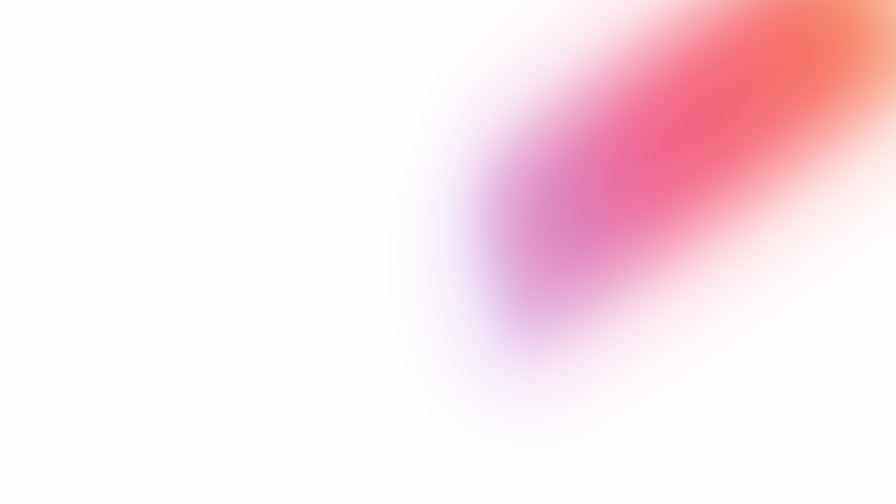
Give the GLSL for this background, as a WebGL 1 fragment shader.

```glsl
precision highp float;
// A soft diagonal beam of blurred light, lavender to coral, over a white backdrop.

uniform vec2 u_resolution;

const vec3 WHITE    = vec3(1.0, 0.997, 1.0);
const vec3 LAVENDER = vec3(0.80, 0.63, 0.89);
const vec3 ORCHID   = vec3(0.84, 0.52, 0.79);
const vec3 MAUVE    = vec3(0.86, 0.46, 0.71);
const vec3 ROSE     = vec3(0.935, 0.36, 0.55);
const vec3 RED      = vec3(0.955, 0.35, 0.44);
const vec3 CORAL    = vec3(0.96, 0.40, 0.35);
const vec3 ORANGE   = vec3(0.96, 0.51, 0.33);

// Blurred step: one half at zero, rising over the given softness.
float softStep(float x, float softness) {
    return 1.0 / (1.0 + exp(-1.7 * x / softness));
}

// Linear blend weight between two stops.
float ramp(float start, float end, float x) {
    return clamp((x - start) / (end - start), 0.0, 1.0);
}

// Hue of the beam at a position along its axis.
vec3 beamColor(float along) {
    vec3 color = mix(LAVENDER, ORCHID, ramp(-0.12, 0.0, along));
    color = mix(color, MAUVE, ramp(0.0, 0.12, along));
    color = mix(color, ROSE, ramp(0.12, 0.32, along));
    color = mix(color, RED, ramp(0.32, 0.475, along));
    color = mix(color, CORAL, ramp(0.475, 0.70, along));
    return mix(color, ORANGE, ramp(0.70, 0.90, along));
}

// Coverage of a blurred band; the near end is cut at a slant.
float beamAlpha(float along, float slanted, float across) {
    float softness = 0.093;
    float halfWidth = 0.174;
    float sides = softStep(halfWidth - across, softness)
                * softStep(halfWidth + across, softness);
    float ends = softStep(slanted + 0.07, softness)
               * softStep(0.926 - along, softness);
    return sides * ends;
}

void main() {
    // Canvas heights, measured from the near end of the beam
    vec2 offset = gl_FragCoord.xy / u_resolution.y - vec2(1.0185, 0.502);
    vec2 axis = normalize(vec2(0.82, 0.57));
    float along = dot(offset, axis);
    float across = dot(offset, vec2(axis.y, -axis.x));

    // Tilt the near end and the colour bands toward the vertical
    float slanted = along + 0.4 * across;
    float alpha = beamAlpha(along, slanted, across);
    vec3 color = beamColor(along + 0.3 * across);

    gl_FragColor = vec4(mix(WHITE, color, alpha), 1.0);
}
```
